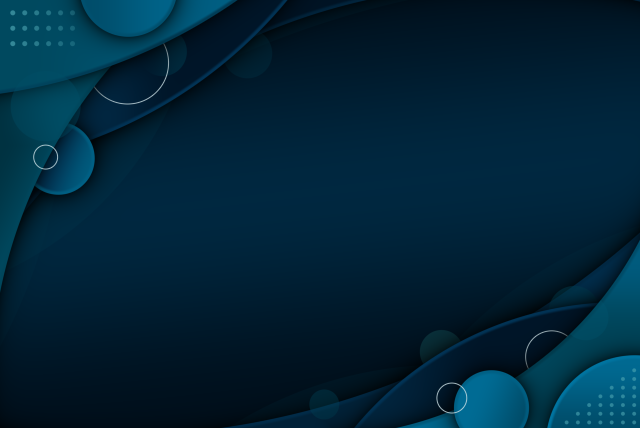
Write a Shadertoy shader that draws this background.

```glsl
// Layered blue paper curves, discs, rings and dot grids in two corners of a dark gradient.
#define NIGHT vec3(0.0, 0.062, 0.112)
#define DEEP vec3(0.0, 0.155, 0.25)
#define NAVY vec3(0.0, 0.085, 0.16)
#define BLUE vec3(0.005, 0.2, 0.335)
#define TEAL vec3(0.0, 0.26, 0.34)
#define AQUA vec3(0.0, 0.42, 0.58)
#define MIST vec3(0.1, 0.45, 0.5)
#define RIM_WIDTH 0.009
#define SHADOW_DEPTH 0.6
#define SHADOW_SIZE 0.022
#define RING_WIDTH 0.0011

// Soft coverage of a signed distance, positive inside
float cover(float d) {
    return smoothstep(-0.7, 0.7, d * iResolution.y);
}

// Distance to the circle through a and b; positive to the left of a->b.
// bulge is the height of the arc above the chord, on that left side.
float arc(vec2 p, vec2 a, vec2 b, float bulge) {
    vec2 chord = b - a;
    vec2 normal = normalize(vec2(-chord.y, chord.x));
    float r = (0.25 * dot(chord, chord) + bulge * bulge) / (2.0 * bulge);
    vec2 center = 0.5 * (a + b) + normal * (bulge - r);
    return sign(r) * (length(p - center) - abs(r));
}

float disc(vec2 p, vec2 center, float r) {
    return r - length(p - center);
}

// Opaque sheet with a cast shadow and a coloured rim
void sheet(inout vec3 col, float d, vec3 fill, vec3 rim) {
    col *= 1.0 - SHADOW_DEPTH * exp(-max(-d, 0.0) / SHADOW_SIZE);
    vec3 body = mix(rim, fill, smoothstep(RIM_WIDTH * 0.4, RIM_WIDTH * 1.3, d));
    col = mix(col, body, cover(d));
}

void veil(inout vec3 col, float d, vec3 tint, float alpha) {
    col = mix(col, tint, alpha * cover(d));
}

void ring(inout vec3 col, vec2 p, vec2 center, float r) {
    float d = RING_WIDTH - abs(disc(p, center, r));
    veil(col, d, vec3(0.8, 0.88, 0.9), 0.85);
}

// Grid of dots counted from a corner; staircase keeps row <= column
void dots(inout vec3 col, vec2 p, vec2 corner, vec2 pitch, vec2 count, float r, bool staircase, float alpha) {
    vec2 cell = clamp(floor((p - corner) / pitch + 0.5), vec2(0.0), count - 1.0);
    if (staircase && cell.y > cell.x) return;
    veil(col, disc(p, corner + cell * pitch, r), vec3(0.3, 0.65, 0.7), alpha);
}

void topLeft(inout vec3 col, vec2 p) {
    // Faint leaves behind
    veil(col, arc(p, vec2(0.605, 0.89), vec2(0.957, 1.0), 0.008), TEAL, 0.13);
    veil(col, arc(p, vec2(0.0, 0.19), vec2(0.09, 0.40), -0.005), TEAL, 0.1);
    veil(col, arc(p, vec2(0.03, 0.375), vec2(0.40, 0.756), -0.045), TEAL, 0.17);
    sheet(col, arc(p, vec2(0.61, 0.92), vec2(0.86, 1.0), 0.006), NAVY * 0.9, BLUE * 0.7);
    veil(col, disc(p, vec2(0.58, 0.875), 0.058), TEAL, 0.25);

    // Navy band
    vec3 fill = mix(BLUE * 0.85, NAVY, smoothstep(0.2, 0.42, p.x));
    sheet(col, arc(p, vec2(0.215, 0.674), vec2(0.674, 1.0), -0.037), fill, BLUE);
    veil(col, disc(p, vec2(0.381, 0.879), 0.057), TEAL, 0.45 * smoothstep(0.32, 0.43, p.x));
    ring(col, p, vec2(0.299, 0.853), 0.096);

    // Disc tucked under the left sheet
    fill = mix(BLUE, AQUA * 0.85, smoothstep(0.1, 0.23, p.x - 0.4 * (p.y - 0.63)));
    sheet(col, disc(p, vec2(0.137, 0.63), 0.085), fill, AQUA * 0.9);
    fill = mix(TEAL * 0.75, TEAL * 1.15, smoothstep(0.0, 0.2, p.x + 0.5 * abs(p.y - 0.66)));
    sheet(col, arc(p, vec2(0.0, 0.316), vec2(0.254, 0.838), 0.037), fill, TEAL * 1.05);
    ring(col, p, vec2(0.107, 0.633), 0.028);

    // Upper sheet and its disc
    fill = mix(TEAL * 1.1, AQUA * 0.88, smoothstep(0.05, 0.5, p.x));
    sheet(col, arc(p, vec2(0.0, 0.781), vec2(0.557, 1.0), -0.035), fill, mix(TEAL, BLUE, 0.4));
    veil(col, disc(p, vec2(0.107, 0.752), 0.082), TEAL * 1.2, 0.35);
    fill = mix(AQUA * 0.72, AQUA * 0.92, smoothstep(0.2, 0.4, p.x));
    sheet(col, disc(p, vec2(0.301, 1.029), 0.115), fill, AQUA * 0.75);
    dots(col, p, vec2(0.03, 0.898), vec2(0.028, 0.036), vec2(6.0, 3.0), 0.0058, false, mix(0.75, 0.3, p.x / 0.17));
}

void bottomRight(inout vec3 col, vec2 p) {
    // Faint leaves behind
    veil(col, arc(p, vec2(1.41, 0.44), vec2(1.08, 0.215), -0.02), TEAL, 0.11);
    veil(col, arc(p, vec2(1.0, 0.147), vec2(0.55, 0.01), -0.03), TEAL, 0.14);

    // Long blue sheet, then the navy leaf over it
    vec3 fill = mix(BLUE * 0.65, BLUE * 0.95, smoothstep(0.6, 1.4, p.x));
    sheet(col, arc(p, vec2(1.5, 0.457), vec2(0.518, 0.0), 0.08), fill, BLUE * 0.85);
    veil(col, disc(p, vec2(0.76, 0.055), 0.035), TEAL, 0.4);
    veil(col, disc(p, vec2(1.035, 0.178), 0.051), MIST * 0.6, 0.6);
    veil(col, disc(p, vec2(1.346, 0.272), 0.06), TEAL, 0.5);
    fill = mix(BLUE * 0.75, NAVY, smoothstep(0.85, 1.15, p.x));
    sheet(col, arc(p, vec2(1.41, 0.293), vec2(0.83, 0.0), -0.068), fill, BLUE);
    ring(col, p, vec2(1.293, 0.166), 0.061);

    // Right sheet, kept to the right of its lower end
    float edge = min(arc(p, vec2(1.5, 0.44), vec2(0.928, 0.0), 0.08), p.x - 0.8);
    fill = mix(AQUA, TEAL * 1.05, smoothstep(0.95, 1.32, p.x));
    fill = mix(fill, AQUA * 0.85, smoothstep(0.22, 0.4, p.y));
    sheet(col, edge, fill, fill * 0.85);
    veil(col, min(edge, disc(p, vec2(1.373, 0.258), 0.053)), TEAL * 1.3, 0.35);

    // Discs, ring and staircase of dots
    fill = mix(AQUA, AQUA * 0.72, smoothstep(1.08, 1.24, p.x - 0.4 * p.y));
    sheet(col, disc(p, vec2(1.152, 0.047), 0.088), fill, AQUA * 0.9);
    ring(col, p, vec2(1.059, 0.07), 0.035);
    fill = mix(AQUA * 0.7, AQUA * 0.98, smoothstep(-0.02, 0.16, p.y));
    sheet(col, disc(p, vec2(1.488, -0.039), 0.209), fill, AQUA * 1.08);
    dots(col, p, vec2(1.328, 0.013), vec2(0.0264, 0.0203), vec2(7.0), 0.0045, true, 0.6);
}

void mainImage(out vec4 fragColor, in vec2 fragCoord) {
    // Canvas is 1.5 wide and 1 high
    vec2 p = fragCoord / iResolution.xy * vec2(1.5, 1.0);
    float band = abs(p.y - 0.47 - 0.11 * p.x);
    vec3 col = mix(DEEP, NIGHT, smoothstep(0.0, 0.5, band));
    topLeft(col, p);
    bottomRight(col, p);
    fragColor = vec4(col, 1.0);
}
```
